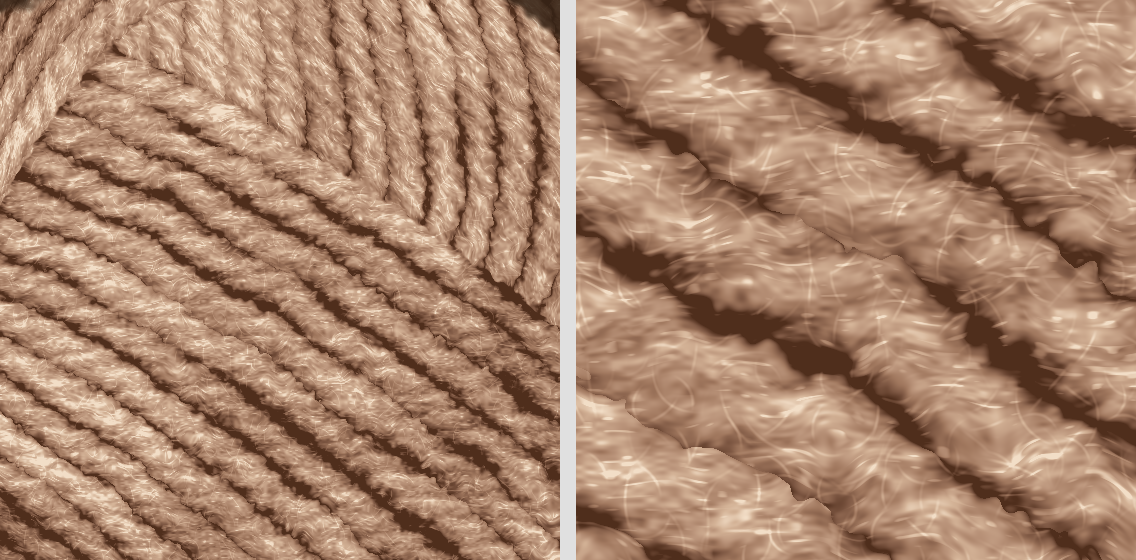
Left, the full canvas; right, a detail of the centre.
Give the GLSL for this texture, as a WebGL 2 fragment shader.

```glsl
#version 300 es
precision highp float;
// Close view of a ball of soft plied yarn: a fan of diagonal strands lies over
// upright strands behind it, and a steep bundle crosses the upper left corner.
// Each layer bends space into (across, along), then repeats one twisted strand.

uniform vec2 u_resolution;
out vec4 outColor;

const vec3 YARN[6] = vec3[6](
  vec3(0.31, 0.18, 0.11), vec3(0.49, 0.34, 0.26), vec3(0.63, 0.47, 0.37),
  vec3(0.73, 0.58, 0.48), vec3(0.83, 0.70, 0.59), vec3(0.95, 0.87, 0.78));
const vec3 BACKDROP = vec3(0.20, 0.13, 0.08);

float hash(vec2 p) {
  vec3 q = fract(p.xyx * vec3(0.1031, 0.1030, 0.0973));
  q += dot(q, q.yzx + 33.33);
  return fract((q.x + q.y) * q.z);
}

float noise(vec2 p) {
  vec2 i = floor(p), f = fract(p);
  f = f * f * (3.0 - 2.0 * f);
  vec2 e = vec2(0.0, 1.0);
  return mix(mix(hash(i), hash(i + e.yx), f.x),
             mix(hash(i + e.xy), hash(i + e.yy), f.x), f.y);
}

mat2 rotation(float angle) {
  float c = cos(angle), s = sin(angle);
  return mat2(c, s, -s, c);
}

// Fine fibres, stretched along the direction in which the plies wind.
float fibres(vec2 p) {
  vec2 q = rotation(-0.62) * p;
  q.y += 0.018 * noise(q * 34.0);
  float coarse = noise(q * vec2(52.0, 140.0));
  float fine = noise(q * vec2(140.0, 330.0) + 11.0);
  float glint = smoothstep(0.72, 0.95, noise(q * vec2(90.0, 380.0) + 23.0));
  return 0.5 * coarse + 0.55 * fine - 0.56 + 0.45 * glint;
}

// Tone of a row of round strands; side light comes from the positive side.
float strands(float across, float along, float pitch, float plyLength, float light, float depth) {
  vec2 p = vec2(along, across);
  float fuzz = noise(p * 110.0) - 0.5;
  float row = across / pitch + 0.3 * (noise(p * 11.0) - 0.5) + 0.16 * fuzz;
  float id = floor(row);
  float t = 2.0 * fract(row) - 1.0;

  // Twisted plies: rounded lobes parted by soft slanting grooves.
  float phase = along / plyLength - 0.75 * t + 7.0 * hash(vec2(id, 3.0));
  phase += 0.6 * noise(p * 22.0 + id) + 0.2 * fuzz;
  float wave = cos(6.2832 * phase + 0.5 * cos(6.2832 * phase));

  // Lobes swell the outline, so the gaps between strands are knobbly.
  float bulge = sqrt(max(1.0 - t * t * (0.92 - 0.14 * wave), 0.0));
  float gap = depth * (0.3 + 1.3 * noise(p * vec2(8.0, 14.0) + 40.0));
  float tone = 0.73 - gap * (1.0 - bulge);
  tone += light * t * bulge + 0.105 * wave * bulge;
  tone += 0.6 * fibres(p + 0.37 * id) * (0.4 + 0.6 * bulge);
  return tone + 0.14 * (hash(vec2(id, 9.0)) - 0.5);
}

// Loose curved hairs, one in each cell of a grid.
float hairs(vec2 p, float scale, float seed) {
  vec2 g = p * scale, cell = floor(g);
  float sum = 0.0;
  for (int j = -1; j <= 1; j++) {
    for (int i = -1; i <= 1; i++) {
      vec2 c = cell + vec2(i, j);
      vec2 key = c + seed;
      vec2 q = g - c - vec2(hash(key), hash(key + 17.0));
      q = rotation(6.28 * hash(key + 31.0)) * q;
      q.y += 1.6 * (hash(key + 47.0) - 0.5) * q.x * q.x;
      float body = 1.0 - smoothstep(0.0, 0.0016 * scale, abs(q.y));
      sum += body * (1.0 - smoothstep(0.2, 0.7, abs(q.x))) * hash(key + 59.0);
    }
  }
  return sum;
}

// Soft shaded hollow, stretched along the fan.
float hollow(vec2 p, vec2 center, float size) {
  vec2 q = rotation(0.6) * (p - center) / size;
  return exp(-dot(q * q, vec2(0.35, 2.0)));
}

vec3 yarnColor(float tone) {
  float x = clamp(tone, 0.0, 1.0) * 5.0;
  vec3 color = YARN[0];
  for (int i = 1; i < 6; i++) color = mix(color, YARN[i], clamp(x - float(i - 1), 0.0, 1.0));
  return color;
}

void main() {
  vec2 p = gl_FragCoord.xy / u_resolution;
  float fuzzyEdge = 0.016 * (noise(p * 70.0) - 0.5);

  // Upright strands behind, bowed to the right and packed tighter at the left.
  float bow = p.y - 0.72;
  float backAcross = p.x + 0.9 * p.x * bow * bow;
  float backDepth = mix(0.5, 1.05, smoothstep(0.4, 0.9, p.x));
  float back = strands(backAcross, -p.y, 0.069, 0.05, 0.10, backDepth) + 0.06;

  // Diagonal fan in front, measured down from its curved upper rim.
  float rim = 1.0 - 0.36 * p.x - 0.23 * p.x * p.x - p.y;
  float fanAcross = rim / (1.0 + p.x * (0.12 + 0.35 * max(rim, 0.0)));
  float fan = strands(-fanAcross, dot(p, vec2(0.84, -0.54)), 0.074, 0.062, 0.17, 1.12);
  fan -= 0.32 * hollow(p, vec2(0.58, 0.21), 0.07) + 0.4 * hollow(p, vec2(0.0, 0.06), 0.08);

  // Steep bundle over the upper left corner.
  float bundleEdge = p.y - 0.63 - 1.95 * p.x + 2.5 * p.x * p.x;
  float bundle = strands(-bundleEdge, -dot(p, vec2(0.5, 0.86)), 0.105, 0.06, -0.10, 0.8);

  // Stack the layers with soft contact shadows.
  back -= 0.18 * (1.0 - smoothstep(0.0, 0.03, -rim));
  fan -= 0.25 * (1.0 - smoothstep(0.0, 0.045, -bundleEdge));
  float tone = mix(back, fan, smoothstep(-0.004, 0.004, rim + fuzzyEdge));
  float onBundle = step(p.x, 0.39) * smoothstep(-0.004, 0.004, bundleEdge + fuzzyEdge);
  tone = mix(tone, bundle, onBundle);
  tone += 0.3 * (noise(p * 5.0) - 0.5) + 0.12 * (noise(p * 17.0 + 8.0) - 0.5);

  // Fine hairs stand off the surface and bridge the gaps.
  tone += 0.2 * hairs(p, 30.0, 5.0) + 0.2 * hairs(p, 52.0, 71.0) - 0.03;

  // Dark surroundings past the two upper corners of the ball.
  float outside = max(p.x - 0.9 + 1.25 * (p.y - 1.0), p.y - 0.965 - 0.33 * p.x);
  vec3 color = mix(yarnColor(tone), BACKDROP, 0.85 * smoothstep(-0.005, 0.025, outside + fuzzyEdge));
  outColor = vec4(color, 1.0);
}
```
